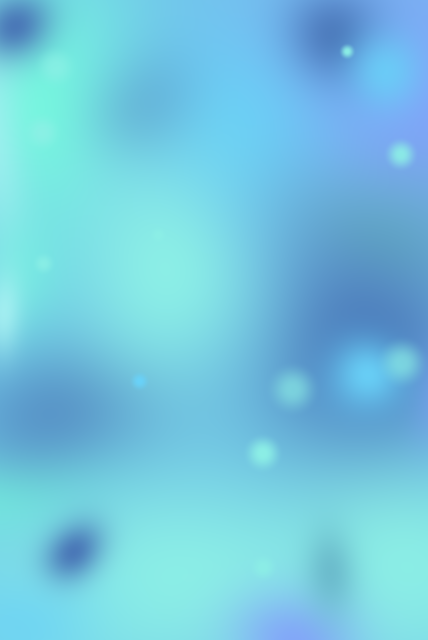
A Shadertoy shader for this background:

```glsl
#define MINT   vec3(0.55, 0.94, 0.90)
#define AQUA   vec3(0.46, 0.97, 0.87)
#define SKY    vec3(0.41, 0.82, 0.97)
#define NAVY   vec3(0.28, 0.45, 0.71)
#define VIOLET vec3(0.51, 0.63, 0.98)
#define TEAL   vec3(0.39, 0.69, 0.77)
#define PALE   vec3(0.70, 0.96, 0.96)
#define BASE   vec3(0.44, 0.78, 0.91)
#define CELL 0.25
#define ORB_SHARE 0.58
#define ORB_MIN 0.02
#define ORB_MAX 0.065

vec3 hash32(vec2 cell) {
    vec3 q = fract(cell.xyx * vec3(0.1031, 0.1030, 0.0973));
    q += dot(q, q.yxz + 33.33);
    return fract((q.xxy + q.yzz) * q.zyx);
}

// Elliptical Gaussian falloff, 1 at the centre
float glow(vec2 p, vec2 centre, vec2 radius) {
    vec2 d = (p - centre) / radius;
    return exp(-dot(d, d));
}

void wash(inout vec3 col, vec2 p, vec2 centre, vec2 radius, vec3 tint, float strength) {
    col = mix(col, tint, strength * glow(p, centre, radius));
}

// Layered sines bend the washes out of perfect ellipses
vec2 warp(vec2 p) {
    vec2 bend = sin(p.yx * 6.0 + vec2(0.4, 2.1)) + 0.5 * sin(p.yx * 11.0 + p * 4.0);
    return p + 0.016 * bend;
}

vec3 backdrop(vec2 p) {
    vec3 col = BASE;

    // Broad fields of light
    wash(col, p, vec2(0.98, 1.25), vec2(0.45, 0.42), VIOLET, 0.95);
    wash(col, p, vec2(0.55, 1.17), vec2(0.24, 0.26), SKY, 0.90);
    wash(col, p, vec2(0.12, 1.26), vec2(0.20, 0.34), AQUA, 0.95);
    wash(col, p, vec2(0.00, 1.18), vec2(0.07, 0.30), PALE, 0.60);
    wash(col, p, vec2(0.45, 0.12), vec2(0.55, 0.26), MINT, 0.95);
    wash(col, p, vec2(0.95, 0.20), vec2(0.26, 0.24), MINT, 0.95);
    wash(col, p, vec2(0.00, 0.36), vec2(0.22, 0.10), AQUA, 0.70);

    // Deep fields
    wash(col, p, vec2(0.90, 0.95), vec2(0.22, 0.17), TEAL, 0.85);
    wash(col, p, vec2(0.83, 0.69), vec2(0.25, 0.25), NAVY, 0.95);
    wash(col, p, vec2(0.14, 0.54), vec2(0.24, 0.16), NAVY, 0.65);
    wash(col, p, vec2(0.36, 1.23), vec2(0.12, 0.13), NAVY, 0.35);

    // Central light and coloured margins
    wash(col, p, vec2(0.37, 0.86), vec2(0.21, 0.27), MINT, 0.95);
    wash(col, p, vec2(0.04, 0.86), vec2(0.09, 0.14), AQUA, 0.50);
    wash(col, p, vec2(0.00, 0.78), vec2(0.04, 0.09), PALE, 0.70);
    wash(col, p, vec2(0.70, 0.00), vec2(0.14, 0.12), VIOLET, 0.90);
    wash(col, p, vec2(0.07, 0.05), vec2(0.18, 0.12), SKY, 0.65);
    wash(col, p, vec2(1.01, 0.60), vec2(0.06, 0.12), VIOLET, 0.50);

    // Compact dark pools
    wash(col, p, vec2(0.04, 1.45), vec2(0.08, 0.08), NAVY, 0.95);
    wash(col, p, vec2(0.79, 1.43), vec2(0.11, 0.11), NAVY, 0.90);
    wash(col, p, vec2(0.19, 0.21), vec2(0.065, 0.065), NAVY, 0.95);
    wash(col, p, vec2(0.78, 0.17), vec2(0.06, 0.10), TEAL, 0.75);

    // Blue lights
    wash(col, p, vec2(0.84, 0.63), vec2(0.09, 0.09), SKY, 0.95);
    wash(col, p, vec2(0.91, 1.35), vec2(0.09, 0.09), SKY, 0.85);
    return col;
}

// Soft round lights on a jittered grid, larger over the deep field
vec3 addOrbs(vec3 col, vec2 p) {
    vec2 home = floor(p / CELL);
    for (int j = -1; j <= 1; j++)
    for (int i = -1; i <= 1; i++) {
        vec2 cell = home + vec2(i, j);
        vec3 place = hash32(cell + 17.0);
        vec3 kind = hash32(cell + 71.0);
        vec2 centre = (cell + 0.2 + 0.6 * place.xy) * CELL;
        float radius = mix(ORB_MIN, ORB_MAX, kind.x * kind.x);
        radius += 0.045 * glow(centre, vec2(0.85, 0.65), vec2(0.25));
        float light = 1.0 - smoothstep(0.1, 1.0, length(p - centre) / radius);
        float visible = step(place.z, ORB_SHARE) * mix(0.6, 1.0, kind.y);
        vec3 tint = kind.z > 0.88 ? SKY : MINT;
        col = mix(col, tint, light * visible);
    }
    return col;
}

void mainImage(out vec4 fragColor, in vec2 fragCoord) {
    vec2 p = fragCoord / iResolution.xy * vec2(1.0, 1.5);
    vec3 col = addOrbs(backdrop(warp(p)), p);
    fragColor = vec4(col, 1.0);
}
```
